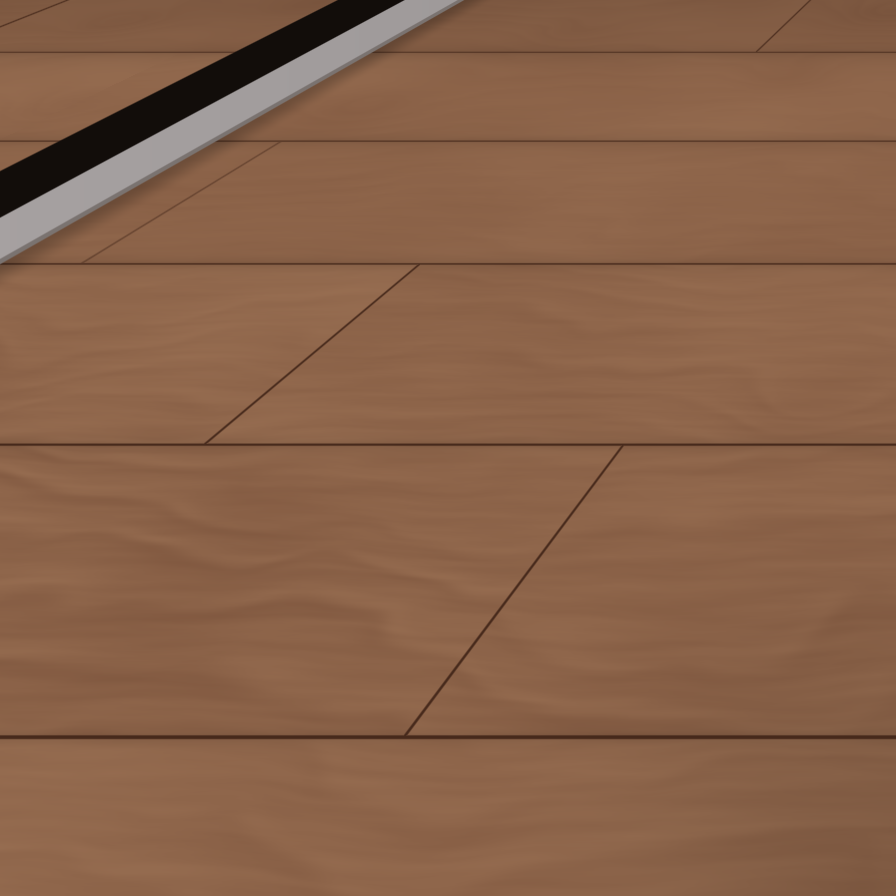
A Shadertoy shader for this texture:

```glsl
// Wooden plank floor seen in perspective, with a black and pale trim strip across one corner.
// The canvas is projected to floor coordinates: u runs along the planks, v counts plank rows.
// Grain comes from contour rings of layered sines, bent around scattered knots.

#define VANISH vec2(1.488, 1.560)      // where the butt joints converge
#define TRIM_VANISH vec2(1.66, 1.65)   // where the trim edges converge
#define ROW_DEPTH 0.2235               // depth of one plank row
#define FIRST_SEAM 0.7232              // depth of the seam below row 0
#define PLANK_LENGTH 1.48
#define ROW_SHIFT 0.443                // joint stagger between rows
#define KNOT_SPACING 0.55
#define RING_COUNT 5.0                 // growth rings across a plank
#define WOOD_LIGHT vec3(0.595, 0.432, 0.320)
#define WOOD_DARK vec3(0.445, 0.290, 0.205)
#define SEAM_COLOR vec3(0.250, 0.140, 0.090)
#define TRIM_PALE vec3(0.650, 0.630, 0.630)

const vec3 TRIM_BLACK = vec3(0.070, 0.050, 0.040);
const vec3 TRIM_EDGE = vec3(0.480, 0.450, 0.440);

float hash(vec2 p) {
    return fract(sin(dot(p, vec2(127.1, 311.7))) * 4375.85);
}

// Layered, rotated sines, roughly -1 to 1
float waves(vec2 p) {
    float sum = 0.0, amp = 0.5;
    for (int i = 0; i < 5; i++) {
        sum += amp * sin(p.x + 1.6 * sin(p.y * 0.9 + float(i)));
        p = mat2(0.8, 0.6, -0.6, 0.8) * p * 1.7 + 2.3;
        amp *= 0.56;
    }
    return sum;
}

// Soft halo around the knots scattered along one row
float knots(float u, float v, float row) {
    float halo = 0.0, cell = floor(u / KNOT_SPACING);
    for (float i = -1.0; i <= 1.0; i++) {
        vec2 id = vec2(cell + i, row);
        vec2 center = vec2((id.x + hash(id)) * KNOT_SPACING, 0.2 + 0.6 * hash(id + 7.3));
        vec2 r = (vec2(u, v) - center) / vec2(0.085, 0.20);
        halo += exp(-dot(r, r)) * (0.4 + 0.6 * hash(id + 3.1));
    }
    return halo;
}

// Wood colour at floor position (u, v) of a plank
vec3 wood(float u, float v, float row, float plank, float nearness) {
    float seed = 40.0 * hash(vec2(plank, row) + 0.5);
    float halo = knots(u, v, row);
    float bend = waves(vec2(u * 5.0, v * 2.6) + seed);
    float blotch = waves(vec2(u * 4.0, v * 2.0) + seed + 9.0);

    // Rings are boldest in row 0 and soften on other rows
    float phase = RING_COUNT * v + 1.3 * bend + 2.4 * halo;
    float ring = sin(6.2832 * phase + 0.8 * sin(6.2832 * phase));
    float patchy = 0.55 + 0.45 * waves(vec2(u * 6.0, v * 4.0) + seed + 21.0);
    float boldness = 0.035 + 0.12 * exp(-row * row);

    float fibre = waves(vec2(u * 14.0, v * 60.0 + 3.0 * bend) + seed);
    float tone = 0.70 + 0.09 * mod(row, 2.0) + 0.08 * (hash(vec2(plank, row)) - 0.5);
    tone += 0.12 * blotch + boldness * ring * patchy;
    tone += 0.10 * nearness * fibre - 0.13 * halo;
    return mix(WOOD_DARK, WOOD_LIGHT, clamp(tone, 0.0, 1.15));
}

// Coverage of a line with the given half width
float line(float dist, float halfWidth, float px) {
    return 1.0 - smoothstep(halfWidth - px, halfWidth + px, dist);
}

void mainImage(out vec4 fragColor, in vec2 fragCoord) {
    vec2 p = fragCoord / iResolution.xy;
    float px = 1.0 / min(iResolution.x, iResolution.y);

    // Floor projection
    float drop = VANISH.y - p.y;
    float u = (p.x - VANISH.x) / drop;
    float v = (1.0 / drop - FIRST_SEAM) / ROW_DEPTH;
    float row = floor(v);
    float along = (u + 0.75 + ROW_SHIFT * row) / PLANK_LENGTH;
    float nearness = smoothstep(0.5, 1.3, drop);
    vec3 color = wood(u, v - row, row, floor(along), nearness);

    // Light falls off toward the far edge and the near right corner
    color *= 1.0 - 0.09 * smoothstep(0.90, 1.0, p.y);
    color *= 1.0 - 0.10 * smoothstep(0.5, 0.0, distance(p, vec2(1.0, 0.0)));

    // Row seams, and butt joints that are worn away around row 3
    float seamDist = abs(v - round(v)) * ROW_DEPTH * drop * drop;
    float jointDist = abs(along - round(along)) * PLANK_LENGTH * drop / sqrt(1.0 + u * u);
    float jointInk = smoothstep(0.2, 1.4, abs(row - 2.8));
    float seam = line(seamDist, 0.0011 * drop * drop, px);
    float joint = line(jointDist, 0.0011 * drop, px) * jointInk;
    color *= 1.0 - 0.10 * exp(-seamDist / 0.006);
    color = mix(color, SEAM_COLOR, 0.9 * max(seam, joint));

    // Trim strip: height is where the ray through p meets the left side
    float height = TRIM_VANISH.y - (TRIM_VANISH.y - p.y) * TRIM_VANISH.x / (TRIM_VANISH.x - p.x);
    float soft = 1.2 * px;
    color *= 1.0 - 0.22 * smoothstep(0.675, 0.705, height) * step(height, 0.76);
    vec3 pale = TRIM_PALE * (1.0 - 0.08 * p.x);
    vec3 strip = mix(TRIM_EDGE, pale, smoothstep(0.711 - soft, 0.711 + soft, height));
    strip = mix(strip, TRIM_BLACK, smoothstep(0.757 - soft, 0.757 + soft, height));
    float inside = smoothstep(0.705 - soft, 0.705 + soft, height)
                 * (1.0 - smoothstep(0.809 - soft, 0.809 + soft, height));
    fragColor = vec4(mix(color, strip, inside), 1.0);
}
```
